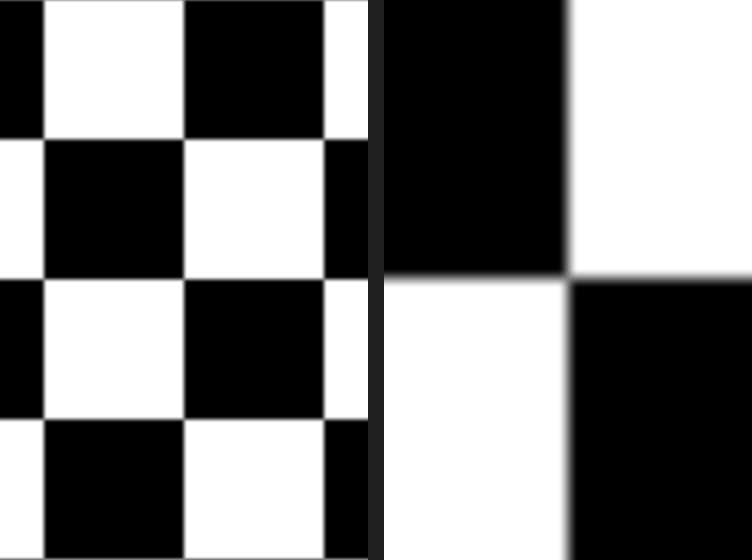
Left: the whole. Right: its middle third, enlarged.
Reproduce this pattern procedurally as a WebGL 1 fragment shader.

```glsl
precision highp float;

// A black and white checkerboard with softly blurred cell borders.
// Signed triangle waves along x and y become soft square waves; their
// product gives the checks, with mid grey borders and rounded corners.

uniform vec2 u_resolution;

const float CELLS_DOWN = 4.0;                // cells over the canvas height
const vec2 GRID_SHIFT = vec2(0.0, 0.004);    // grid offset, in cells
const float EDGE_SOFTNESS = 0.025;           // half width of a border, in cells
const vec3 DARK_COLOR = vec3(0.0);
const vec3 LIGHT_COLOR = vec3(1.0);

// Signed distance to the nearest grid line, positive in every other cell.
vec2 signedLineDistance(vec2 p) {
  return 0.5 - abs(mod(p + 0.5, 2.0) - 1.0);
}

// Square wave from -1 to 1 with smooth transitions.
vec2 softSquareWave(vec2 p, float softness) {
  return 2.0 * smoothstep(-softness, softness, signedLineDistance(p)) - 1.0;
}

void main() {
  // Cell units, centred on the canvas
  float cellsPerPixel = CELLS_DOWN / u_resolution.y;
  vec2 p = (gl_FragCoord.xy - 0.5 * u_resolution) * cellsPerPixel - GRID_SHIFT;

  // Borders never become thinner than a pixel
  float softness = max(EDGE_SOFTNESS, 0.75 * cellsPerPixel);
  vec2 wave = softSquareWave(p, softness);
  float light = 0.5 + 0.5 * wave.x * wave.y;

  gl_FragColor = vec4(mix(DARK_COLOR, LIGHT_COLOR, light), 1.0);
}
```
